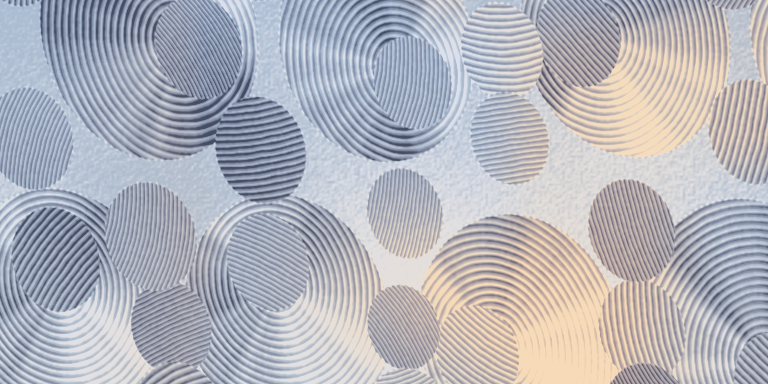
Reproduce this pattern procedurally as a Shadertoy shader.

```glsl
// Patterned glass: large ringed discs and small ribbed discs under cool and golden light.

const vec3 SLATE = vec3(0.28, 0.30, 0.37);
const vec3 STEEL = vec3(0.55, 0.58, 0.66);
const vec3 ICE   = vec3(0.69, 0.74, 0.80);
const vec3 PEARL = vec3(0.88, 0.88, 0.90);
const vec3 UMBER = vec3(0.46, 0.40, 0.42);
const vec3 ROSE  = vec3(0.77, 0.67, 0.63);
const vec3 CREAM = vec3(0.97, 0.86, 0.72);

const vec2 CELL = vec2(0.62, 0.605);   // lattice step of the large discs
const float BIG = 0.27;
const float SMALL = 0.108;

float hash(vec2 p) {
    vec3 q = fract(vec3(p.xyx) * 0.1031);
    q += dot(q, q.yzx + 33.33);
    return fract((q.x + q.y) * q.z);
}

float noise(vec2 p) {
    vec2 i = floor(p), f = fract(p);
    f = f * f * (3.0 - 2.0 * f);
    return mix(mix(hash(i), hash(i + vec2(1, 0)), f.x),
               mix(hash(i + vec2(0, 1)), hash(i + vec2(1, 1)), f.x), f.y);
}

vec2 direction(float angle) { return vec2(cos(angle), sin(angle)); }

// Rounded ridge profile that fades out when finer than the pixel grid
float groove(float s, float period, float px) {
    float phase = 6.2832 * s / period;
    float wave = sin(phase + 0.4 * sin(phase));
    return wave * smoothstep(0.8, 2.6, period / px);
}

// Lays one disc over a layer of (tone, coverage), with a beaded rim
vec2 layDisc(vec2 below, float tone, vec2 d, float radius, float px) {
    float edge = length(d) - radius;
    float rim = 1.0 - smoothstep(0.0, 0.003 + px, abs(edge));
    float beads = sin(atan(d.y, d.x) * floor(radius * 380.0));
    vec2 layer = mix(below, vec2(tone, 1.0), smoothstep(px, -px, edge));
    return layer + vec2(rim * (0.14 * beads + 0.04), 0.0);
}

// Rings around an offset centre, with opposed fans of light
float ringTone(vec2 d, float seed, float px) {
    float r = length(d);
    vec2 n = d / max(r, 1e-4);
    float g = dot(n, direction(2.6 * (seed - 0.5) - 0.2));
    float sheen = 0.65 * (2.0 * g * g - 1.0) + 0.4 * g;
    float streaks = noise(n * 5.0 + seed * 90.0) - 0.5;
    float wobble = 0.002 * noise(d * 30.0 + seed * 50.0);
    float ribs = groove(r + wobble, mix(0.0155, 0.0185, seed), px);
    float depth = (0.23 + 0.10 * noise(d * 14.0 + seed * 20.0)) * (1.0 - 0.2 * sheen);
    float base = mix(0.45, 0.62, fract(seed * 9.7));
    return base + 0.31 * sheen + 0.28 * streaks + depth * ribs;
}

// Gently bowed parallel ribs in a direction of their own
float ribTone(vec2 d, float seed, float px) {
    vec2 axis = direction(seed * 37.0);
    float along = dot(d, vec2(-axis.y, axis.x));
    float s = dot(d, axis) + (fract(seed * 7.3) - 0.5) * 3.5 * along * along;
    float coarse = fract(seed * 13.7);
    float ribs = groove(s + 0.002 * noise(d * 35.0), mix(0.0095, 0.0175, coarse), px);
    float base = mix(0.30, 0.68, fract(seed * 23.1));
    return base + 1.4 * along * (fract(seed * 5.1) - 0.5) + mix(0.20, 0.33, coarse) * ribs;
}

vec2 latticeId(vec2 q, vec2 offset) {
    float row = floor(q.y / CELL.y) + offset.y;
    return vec2(floor(q.x / CELL.x - 0.5 * mod(row, 2.0)) + offset.x, row);
}

vec2 latticePoint(vec2 id) {
    return (id + vec2(0.5 + 0.5 * mod(id.y, 2.0), 0.5)) * CELL;
}

vec2 jitter(vec2 id, float amount) {
    return (vec2(hash(id + 3.7), hash(id + 9.2)) - 0.5) * amount;
}

vec2 layLargeDiscs(vec2 layer, vec2 q, float px) {
    for (int k = 0; k < 9; k++) {
        vec2 id = latticeId(q, vec2(k % 3 - 1, k / 3 - 1));
        float radius = BIG * mix(0.92, 1.08, hash(id + 5.0));
        vec2 d = q - latticePoint(id) - jitter(id, 0.09);
        vec2 shift = direction(6.2832 * hash(id + 41.0)) * radius * 0.46;
        layer = layDisc(layer, ringTone(d - 0.6 * shift, hash(id + 17.0), px), d, radius, px);
        layer = layDisc(layer, ribTone(d - shift, hash(id + 71.0), px), d - shift, radius * 0.40, px);
    }
    return layer;
}

// One small disc per cell at a given place within it, left out at random
vec2 laySmallDiscs(vec2 layer, vec2 q, vec2 gap, float share, float salt, float px) {
    for (int k = 0; k < 9; k++) {
        vec2 id = latticeId(q, vec2(k % 3 - 1, k / 3 - 1));
        vec2 key = id + salt;
        vec2 d = q - latticePoint(id) - gap * CELL - jitter(key, 0.06);
        float radius = SMALL * mix(0.86, 1.12, hash(key));
        if (hash(key + 57.0) < share)
            layer = layDisc(layer, ribTone(d, hash(key + 31.0), px), d, radius, px);
    }
    return layer;
}

// Maps tone to colour, from cool daylight to golden glow
vec3 glassColour(float tone, float warmth) {
    vec3 cool = mix(SLATE, STEEL, smoothstep(-0.05, 0.35, tone));
    cool = mix(cool, ICE, smoothstep(0.35, 0.63, tone));
    cool = mix(cool, PEARL, smoothstep(0.63, 0.97, tone));
    vec3 warm = mix(UMBER, ROSE, smoothstep(0.0, 0.45, tone));
    warm = mix(warm, CREAM, smoothstep(0.45, 0.9, tone));
    return mix(cool, warm, warmth);
}

void mainImage(out vec4 fragColor, in vec2 fragCoord) {
    float px = 1.0 / iResolution.y;
    vec2 p = fragCoord * px;
    // Squash and lean the plane so that circles become upright ovals
    vec2 q = vec2(p.x + 0.10 * p.y + 0.17, p.y * 0.84 + 0.17);

    // Pebbled ground between the discs
    float pebbles = noise(p * 150.0) - noise(p * 150.0 + vec2(0.7, -0.7));
    float ground = 0.88 - 0.20 * p.y + 0.14 * (noise(p * 2.5) - 0.5) + 0.11 * pebbles;
    vec2 layer = layLargeDiscs(vec2(ground, 0.0), q, px);
    layer = laySmallDiscs(layer, q, vec2(0.5, 0.02), 0.7, 301.0, px);
    layer = laySmallDiscs(layer, q, vec2(0.5, 0.36), 1.0, 101.0, px);
    layer = laySmallDiscs(layer, q, vec2(0.0, 0.67), 1.0, 203.0, px);
    float tone = layer.x + 0.18 * (noise(p * 1.7 + 8.0) - 0.5) + 0.10 * (noise(p * 120.0) - 0.5);

    // Golden light: one low glow and scattered reflections, strongest on the discs
    vec2 g = p - vec2(1.24, 0.2);
    g = vec2(g.x + 0.5 * g.y, g.y) / vec2(0.36, 0.25);
    float glow = exp(-dot(g, g));
    float flecks = smoothstep(0.52, 0.8, noise(p * 2.6 + 4.0)) * smoothstep(0.1, 0.9, p.x);
    float warmth = (glow + 0.75 * flecks) * (0.55 + 0.6 * tone) * mix(0.3, 1.0, layer.y);
    warmth = clamp(warmth, 0.0, 1.0);

    vec3 colour = glassColour(tone + 0.14 * glow, warmth);
    colour += vec3(-0.02, 0.0, 0.025) * p.y * (1.0 - warmth);
    fragColor = vec4(colour, 1.0);
}
```
